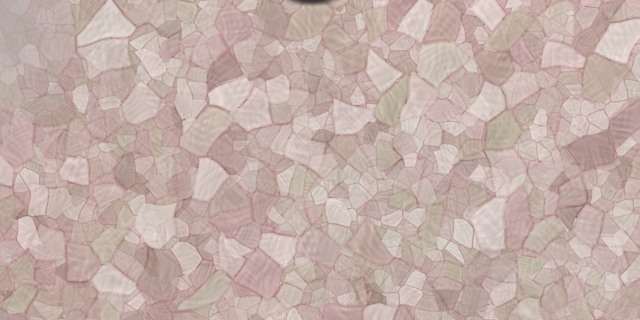
This texture is drawn by a Shadertoy shader. Its source:

```glsl
// Translucent slab of packed rose and cream quartz chips.
// Three cellular layers, fine to coarse, are blended with a random opacity per
// chip; layered sines in random directions give each chip its fibrous grain.

struct Chip {
    vec2 id;      // lattice cell that owns the chip
    vec2 local;   // position relative to the chip centre
    float edge;   // distance to the nearest seam
};

vec2 hash2(vec2 p) {
    vec2 q = vec2(dot(p, vec2(127.1, 311.7)), dot(p, vec2(269.5, 183.3)));
    return fract(sin(q) * 43758.5);
}

// Cellular noise with true distance to the straight seams
Chip findChip(vec2 p) {
    vec2 base = floor(p), f = p - base;
    vec2 nearest = vec2(0.0), nearestCell = vec2(0.0);
    float best = 9.0;
    for (int y = -1; y <= 1; y++)
    for (int x = -1; x <= 1; x++) {
        vec2 cell = vec2(x, y);
        vec2 toCentre = cell + hash2(base + cell) - f;
        float d = dot(toCentre, toCentre);
        if (d < best) { best = d; nearest = toCentre; nearestCell = cell; }
    }
    float edge = 9.0;
    for (int y = -2; y <= 2; y++)
    for (int x = -2; x <= 2; x++) {
        vec2 cell = nearestCell + vec2(x, y);
        vec2 toCentre = cell + hash2(base + cell) - f;
        vec2 gap = toCentre - nearest;
        if (dot(gap, gap) > 0.0001)
            edge = min(edge, dot(0.5 * (nearest + toCentre), normalize(gap)));
    }
    return Chip(base + nearestCell, -nearest, edge);
}

// Fibres and bright scratches in a few directions per chip
float grain(vec2 p, vec2 seed) {
    float sum = 0.0;
    for (int i = 0; i < 4; i++) {
        vec2 h = hash2(seed + float(i) * 7.3);
        float angle = 6.283 * h.x;
        vec2 along = vec2(cos(angle), sin(angle));
        float u = dot(p, along), v = dot(p, vec2(-along.y, along.x));
        float bend = 0.9 * sin(3.0 * u + 6.0 * h.y) + 0.7 * sin(7.0 * v + 9.0 * h.x);
        float fibre = sin(v * mix(16.0, 44.0, h.y) + bend);
        float scratch = pow(0.5 + 0.5 * sin(v * mix(9.0, 21.0, h.x) + 1.5 * bend), 14.0);
        float patches = 0.5 + 0.5 * sin(4.0 * u + 3.0 * v + 20.0 * h.y);
        sum += patches * (0.45 * fibre + 0.9 * scratch - 0.19);
    }
    return sum;
}

vec3 chipColour(vec2 id) {
    vec2 h = hash2(id + 31.7), g = hash2(id + 83.1);
    vec3 rose = vec3(0.75, 0.635, 0.625);
    vec3 olive = vec3(0.73, 0.68, 0.61);
    vec3 cream = vec3(0.86, 0.815, 0.795);
    vec3 darkRose = vec3(0.62, 0.51, 0.49);
    vec3 colour = mix(rose, olive, smoothstep(0.3, 0.9, h.x));
    colour = mix(colour, cream, smoothstep(0.25, 0.95, h.y));
    colour = mix(colour, darkRose, 0.8 * smoothstep(0.86, 1.0, g.x));
    return colour + vec3(0.012, -0.006, 0.004) * (2.0 * g.y - 1.0);
}

void mainImage(out vec4 fragColor, in vec2 fragCoord) {
    vec2 uv = fragCoord / iResolution.y;
    float aspect = iResolution.x / iResolution.y;
    vec2 warped = uv + 0.007 * sin(uv.yx * vec2(23.0, 19.0) + vec2(1.0, 4.0))
                     + 0.003 * sin(uv.yx * vec2(61.0, 53.0));

    vec3 colour = vec3(0.76, 0.69, 0.67);
    for (int i = 0; i < 3; i++) {
        float layer = float(i);
        float scale = 18.0 - 4.5 * layer;
        float turn = 0.5 + 0.8 * layer;
        mat2 spin = mat2(cos(turn), sin(turn), -sin(turn), cos(turn));
        Chip chip = findChip(spin * warped * scale * vec2(1.0, 1.12) + 40.0 * layer);
        vec2 seed = chip.id + 17.0 * layer;
        vec2 h = hash2(seed + 5.9);

        // Chip body: grain, slow inner cloud and a faint pale rim
        vec3 body = chipColour(seed);
        body += 0.036 * grain(chip.local, seed);
        body += 0.018 * sin(dot(chip.local, 5.0 * (h - 0.5)) * 2.0 + 6.0 * h.x);
        body += 0.022 * exp(-pow((chip.edge - 0.11) / 0.05, 2.0));

        float opacity = i == 0 ? 1.0 : mix(0.15, 0.92, smoothstep(0.25, 0.9, h.y));
        colour = mix(colour, body, opacity * smoothstep(0.0, 0.05, chip.edge));

        // Thin pink seam
        float seam = 1.0 - smoothstep(0.0, 0.085, chip.edge);
        colour -= vec3(0.045, 0.085, 0.075) * seam * (0.35 + 0.65 * opacity);
    }

    // Broad drift: pinker low down, lighter to the right
    float drift = sin(2.6 * uv.x + 1.3 * sin(3.0 * uv.y)) * sin(3.7 * uv.y + 0.8);
    colour += vec3(0.006, -0.006, -0.003) * drift;
    colour += 0.018 * (uv.x / aspect - 0.5) + 0.02 * (uv.y - 0.5);

    // Grey haze in the upper left corner
    float haze = 1.0 - smoothstep(0.0, 0.45, length((uv - vec2(0.0, 1.0)) * vec2(1.3, 0.8)));
    colour = mix(colour, vec3(0.70, 0.66, 0.65), 0.75 * haze);

    // Small dark hollow cut by the top border
    float hollow = length((uv - vec2(0.487 * aspect, 1.012)) / vec2(0.105, 0.036));
    colour = mix(colour, vec3(0.25, 0.22, 0.22), 1.0 - smoothstep(0.4, 1.0, hollow));

    fragColor = vec4(clamp(colour, 0.0, 1.0), 1.0);
}
```
